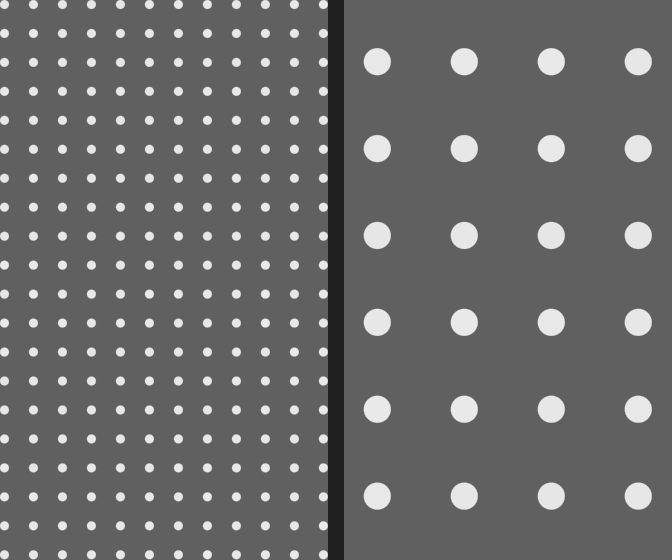
Left: the whole. Right: its middle third, enlarged.
Write a WebGL 2 fragment shader that draws this pattern.

```glsl
#version 300 es
precision highp float;
// Regular grid of small pale dots on flat dark grey, 12 across and 20 down.
// Each pixel is measured against the nearest grid point with a circle
// distance; a per-cell hash shifts the dot brightness very slightly.

uniform vec2 u_resolution;
out vec4 outColor;

// Lengths are fractions of the canvas width, measured from the top left.
const vec2 FIRST_DOT = vec2(0.0136, 0.0137);
const vec2 PITCH = vec2(0.0884, 0.0883);
const float DOT_RADIUS = 0.0138;
const float EDGE_PIXELS = 1.2;
const vec3 GROUND_COLOR = vec3(0.378);
const vec3 DOT_COLOR = vec3(0.908);
const float TONE_VARIATION = 0.012;

float hash(vec2 cell) {
  vec3 q = fract(cell.xyx * vec3(0.1031, 0.1030, 0.0973));
  q += dot(q, q.yzx + 33.33);
  return fract((q.x + q.y) * q.z);
}

void main() {
  // Canvas position with y pointing down
  vec2 position = vec2(gl_FragCoord.x, u_resolution.y - gl_FragCoord.y) / u_resolution.x;

  // Nearest grid point and the offset from it
  vec2 grid = (position - FIRST_DOT) / PITCH;
  vec2 cell = floor(grid + 0.5);
  vec2 offset = (grid - cell) * PITCH;

  // Smooth circle edge
  float edge = EDGE_PIXELS / u_resolution.x;
  float signedDistance = length(offset) - DOT_RADIUS;
  float coverage = clamp(0.5 - signedDistance / edge, 0.0, 1.0);

  // Faint tone difference between dots
  vec3 dotColor = DOT_COLOR + TONE_VARIATION * (hash(cell) - 0.5);
  outColor = vec4(mix(GROUND_COLOR, dotColor, coverage), 1.0);
}
```
